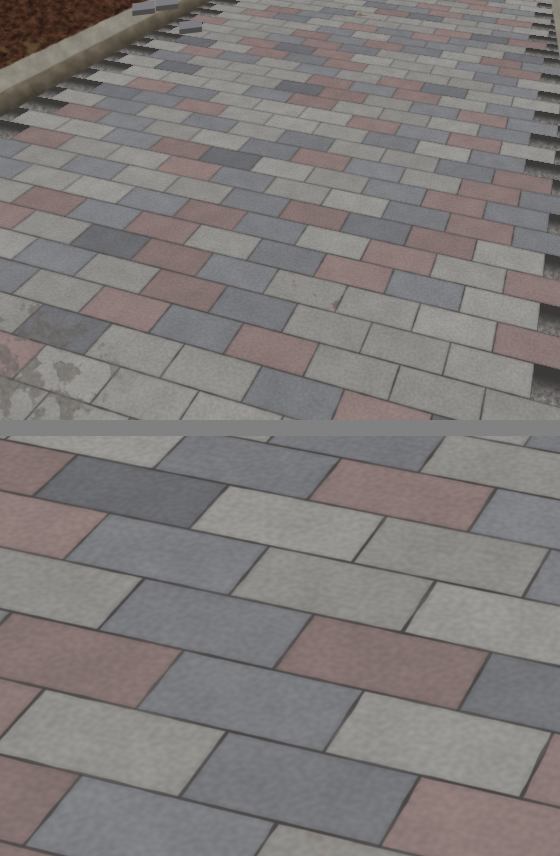
Top, the full canvas; bottom, a detail of the centre.
Reproduce this texture procedurally as a Shadertoy shader.

```glsl
// Ground-to-canvas projection: columns are along a course, across courses, origin
const mat3 CAMERA = mat3(0.1649, -0.0562, -0.031, 0.0833, 0.0884, 0.0591, 0.6476, 0.1701, 1.0);
const vec2 JOINT = vec2(0.009, 0.019);      // half joint, in brick lengths and courses
const float LEFT_LIMIT = -6.6;              // first brick centre of a course
const float RIGHT_LIMIT = 3.38;             // last brick centre at the nearest course
const float RIGHT_TAPER = 0.045;
const vec3 KERB = vec3(-7.3, -8.1, -9.0);   // base, front edge, back edge
const vec3 LIGHT_BRICK = vec3(0.568, 0.56, 0.546);
const vec3 BLUE_BRICK = vec3(0.485, 0.488, 0.503);
const vec3 PINK_BRICK = vec3(0.535, 0.467, 0.457);
const vec3 JOINT_COLOR = vec3(0.285, 0.275, 0.27);
const vec3 GAP_COLOR = vec3(0.23, 0.22, 0.22);
const vec3 GRAVEL = vec3(0.44, 0.43, 0.42);
const vec3 KERB_TOP = vec3(0.54, 0.52, 0.48);
const vec3 KERB_FACE = vec3(0.37, 0.34, 0.29);
const vec3 SOIL = vec3(0.25, 0.16, 0.12);
const vec3 DRY_GRASS = vec3(0.40, 0.34, 0.23);
const vec3 MUD = vec3(0.41, 0.395, 0.38);
const vec3 RUST = vec3(0.38, 0.27, 0.22);

float hash(vec2 p) {
    vec3 q = fract(vec3(p.xyx) * 0.1031);
    q += dot(q, q.yzx + 33.33);
    return fract((q.x + q.y) * q.z);
}

float gradientDot(vec2 cell, vec2 offset) {
    float angle = 6.2832 * hash(cell);
    return dot(vec2(cos(angle), sin(angle)), offset);
}

float noise(vec2 p) {
    vec2 i = floor(p), f = fract(p), e = vec2(1.0, 0.0);
    vec2 s = f * f * f * (f * (f * 6.0 - 15.0) + 10.0);
    return mix(mix(gradientDot(i, f), gradientDot(i + e, f - e), s.x),
               mix(gradientDot(i + e.yx, f - e.yx), gradientDot(i + 1.0, f - 1.0), s.x), s.y);
}

float fbm(vec2 p) {
    float sum = 0.0;
    for (float amp = 0.6; amp > 0.09; amp *= 0.55) {
        sum += amp * noise(p);
        p = mat2(1.6, 1.2, -1.2, 1.6) * p + 7.3;
    }
    return sum;
}

// Colours are spread along each course so that equal ones seldom touch
vec3 brickColor(vec2 id) {
    float pick = fract(0.4 * id.x + hash(vec2(id.y, 3.0)) + 0.25 * hash(id + 41.7));
    vec3 color = pick < 0.22 ? PINK_BRICK : pick > 0.44 && pick < 0.72 ? BLUE_BRICK : LIGHT_BRICK;
    float dark = step(0.8, hash(id + 5.3)) * step(color.r, BLUE_BRICK.r);
    return color * (0.95 + 0.09 * hash(id + 93.1) - 0.11 * dark);
}

vec3 paving(vec2 ground, vec2 pixel, vec2 canvas) {
    // Running bond: odd courses shift by half a brick
    float course = floor(ground.y + 0.5);
    float shift = 0.5 * mod(course, 2.0);
    float centre = floor(ground.x + shift + 0.5) - shift;
    vec2 id = vec2(centre + shift, course) + 60.0;
    vec2 local = ground - vec2(centre, course);

    // Worn surface, with fine grain fading into the distance
    float blotch = fbm(ground * vec2(3.0, 1.5) + hash(id) * 50.0);
    float grain = noise(ground * vec2(26.0, 13.0)) / (1.0 + 90.0 * pixel.x * pixel.x);
    vec3 brick = brickColor(id) * (1.0 + 0.09 * blotch + 0.08 * grain);
    brick = mix(brick, RUST, 0.5 * step(0.98, hash(id + 17.0)) * smoothstep(0.12, 0.4, blotch));

    // Soft worn rims and filtered joints of uneven depth
    vec2 edge = 0.5 - abs(local) + vec2(0.008, 0.014) * noise(ground * vec2(7.0, 4.0));
    vec2 rim = smoothstep(JOINT, JOINT * 4.0 + pixel, edge);
    brick *= 0.95 + 0.05 * rim.x * rim.y;
    vec2 fill = smoothstep(JOINT - 0.9 * pixel, JOINT + 0.9 * pixel, edge);
    vec2 depth = clamp(2.2 * JOINT / pixel, 0.3, 1.0) * (0.85 + 0.5 * noise(ground * 1.7));
    vec2 cover = 1.0 - (1.0 - fill) * min(depth, 1.0);
    vec3 color = mix(JOINT_COLOR, brick, cover.x * cover.y);

    // Toothed ends open onto shaded gravel
    if (centre < LEFT_LIMIT || centre > RIGHT_LIMIT - RIGHT_TAPER * course)
        color = mix(GRAVEL * (1.0 + 0.5 * fbm(canvas * 90.0)), GAP_COLOR, smoothstep(-0.4, 0.25, local.y));

    // Mud drying in the near left corner
    float reach = 1.0 - length((canvas - vec2(0.02, 0.12)) / vec2(0.32, 0.22));
    float mud = smoothstep(0.15, 0.3, fbm(canvas * 16.0) + 0.3 * reach) * smoothstep(0.0, 0.3, reach);
    return mix(color, MUD * (1.0 + 0.35 * fbm(canvas * 60.0)), 0.6 * mud);
}

void mainImage(out vec4 fragColor, in vec2 fragCoord) {
    vec2 canvas = fragCoord / iResolution.y;
    vec3 projected = inverse(CAMERA) * vec3(canvas, 1.0);
    vec2 ground = projected.xy / projected.z;
    vec2 pixel = fwidth(ground);
    vec3 color = paving(ground, pixel, canvas);

    // Left kerb, bare soil behind it, and the far right kerb
    float rough = fbm(canvas * 28.0), soft = pixel.x;
    float side = ground.x + 0.08 * rough;
    vec3 edges = smoothstep(soft, -soft, side - KERB);
    vec3 face = KERB_FACE * (1.0 + 0.4 * rough) * mix(1.15, 0.75, smoothstep(KERB.y, KERB.x, side));
    vec3 top = KERB_TOP * (1.0 + 0.2 * rough);
    vec3 soil = SOIL * (1.0 + 1.1 * fbm(canvas * vec2(45.0, 65.0)));
    float grass = smoothstep(-1.6, -0.2, side - KERB.z) * smoothstep(0.0, 0.3, fbm(canvas * 22.0 + 5.0));
    color = mix(mix(color, face, edges.x), top, edges.y);
    color = mix(color, mix(soil, DRY_GRASS, 0.7 * grass), edges.z);
    color = mix(color, top, smoothstep(-soft, soft, ground.x - 3.9 + 0.05 * ground.y));

    // Loose blocks by the left kerb, each with a lit upper face
    float blur = 0.8 / iResolution.y;
    for (float n = 0.0; n < 3.0; n++) {
        vec2 p = canvas - vec2(0.342 + 0.056 * n, 0.98 + 0.044 * n - 0.033 * n * n);
        p.y -= 0.12 * p.x;
        vec2 d = abs(p) - vec2(0.027, 0.015);
        vec3 block = mix(GAP_COLOR * 1.3, BLUE_BRICK, smoothstep(-blur, blur, p.y + 0.003));
        color = mix(color, block, smoothstep(blur, -blur, max(d.x, d.y)));
    }
    fragColor = vec4(clamp(color, 0.0, 1.0), 1.0);
}
```
